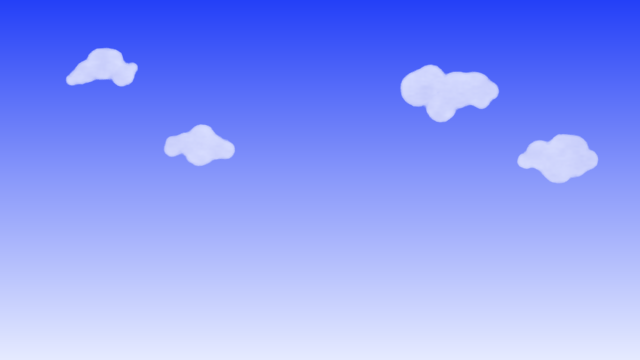
Reproduce this background procedurally as a WebGL 1 fragment shader.

```glsl
precision highp float;

uniform vec2 u_resolution;

const vec3 SKY_TOP = vec3(0.14, 0.25, 0.97);
const vec3 SKY_MIDDLE = vec3(0.54, 0.60, 0.98);
const vec3 SKY_BOTTOM = vec3(0.90, 0.92, 1.00);
const vec3 CLOUD_LIGHT = vec3(0.86, 0.88, 1.00);
const vec3 CLOUD_SHADE = vec3(0.79, 0.81, 0.98);

// Cloud lengths are in hundredths of the canvas height
const float CLOUD_UNIT = 0.01;
const float LOBE_BLEND = 1.2;
const float EDGE_WOBBLE = 0.5;
const float RIM_WIDTH = 0.8;
const float RIM_OPACITY = 0.80;
const float BODY_OPACITY = 0.97;
const float SMUDGE_SCALE = 0.28;
const vec2 STROKE_SCALE = vec2(0.5, 1.5);

float hash(vec2 p) {
  return fract(sin(dot(p, vec2(127.1, 311.7))) * 43758.55);
}

float noise(vec2 p) {
  vec2 cell = floor(p);
  vec2 f = fract(p);
  f = f * f * (3.0 - 2.0 * f);
  float low = mix(hash(cell), hash(cell + vec2(1.0, 0.0)), f.x);
  float high = mix(hash(cell + vec2(0.0, 1.0)), hash(cell + 1.0), f.x);
  return mix(low, high, f.y);
}

float fbm(vec2 p) {
  float sum = 0.0;
  float amplitude = 0.5;
  for (int i = 0; i < 4; i++) {
    sum += amplitude * noise(p);
    p = p * 2.03 + 7.1;
    amplitude *= 0.5;
  }
  return sum;
}

float smoothMin(float a, float b) {
  float h = max(LOBE_BLEND - abs(a - b), 0.0) / LOBE_BLEND;
  return min(a, b) - 0.25 * h * h * LOBE_BLEND;
}

// Each lobe holds a centre and a radius
float lobe(vec2 p, vec3 shape) {
  return length(p - shape.xy) - shape.z;
}

float cloud(vec2 p, vec3 a, vec3 b, vec3 c, vec3 d, vec3 e, vec3 f, vec3 g) {
  float dist = smoothMin(lobe(p, a), lobe(p, b));
  dist = smoothMin(dist, lobe(p, c));
  dist = smoothMin(dist, lobe(p, d));
  dist = smoothMin(dist, lobe(p, e));
  dist = smoothMin(dist, lobe(p, f));
  return smoothMin(dist, lobe(p, g));
}

vec2 cloudSpace(vec2 p, vec2 centre) {
  return (p - centre) / CLOUD_UNIT;
}

float cloudField(vec2 p) {
  float upperLeft = cloud(cloudSpace(p, vec2(0.282, 0.810)),
    vec3(-8.3, -3.2, 1.5), vec3(-6.2, -2.3, 2.2), vec3(-4.2, -0.9, 3.1),
    vec3(0.2, 1.2, 4.5), vec3(3.2, 2.3, 2.9), vec3(5.8, -1.6, 3.4),
    vec3(8.8, 0.2, 1.4));
  float lowerLeft = cloud(cloudSpace(p, vec2(0.556, 0.597)),
    vec3(-7.2, 0.0, 2.6), vec3(-7.9, -1.4, 1.9), vec3(-3.7, 0.5, 3.1),
    vec3(0.5, 1.6, 4.1), vec3(-0.2, -1.7, 4.1), vec3(4.2, -0.7, 3.4),
    vec3(7.2, -1.4, 2.5));
  float upperRight = cloud(cloudSpace(p, vec2(1.250, 0.745)),
    vec3(-8.8, 0.9, 5.0), vec3(-5.6, 3.0, 4.5), vec3(-2.5, -4.2, 4.2),
    vec3(1.9, 0.5, 5.2), vec3(6.9, 0.9, 4.7), vec3(11.1, 0.2, 2.5),
    vec3(8.8, -2.5, 2.3));
  float lowerRight = cloud(cloudSpace(p, vec2(1.549, 0.558)),
    vec3(-9.0, -0.5, 2.2), vec3(-4.9, 1.2, 4.1), vec3(1.6, 2.5, 4.5),
    vec3(4.6, 2.8, 3.8), vec3(8.6, -0.2, 2.7), vec3(0.2, -1.6, 5.1),
    vec3(5.1, -1.4, 3.5));
  return min(min(upperLeft, lowerLeft), min(upperRight, lowerRight));
}

vec3 sky(float height) {
  vec3 lower = mix(SKY_BOTTOM, SKY_MIDDLE, min(height * 2.0, 1.0));
  return mix(lower, SKY_TOP, max(height * 2.0 - 1.0, 0.0));
}

void main() {
  vec2 p = gl_FragCoord.xy / u_resolution.y;
  vec2 grain = p / CLOUD_UNIT;
  float pixel = 1.0 / (u_resolution.y * CLOUD_UNIT);

  // Cloud outline with a thin translucent rim
  float dist = cloudField(p) + EDGE_WOBBLE * (fbm(grain * 0.6) - 0.4);
  float coverage = 1.0 - smoothstep(-pixel, pixel, dist);
  float depth = smoothstep(0.0, RIM_WIDTH, -dist);
  float opacity = coverage * mix(RIM_OPACITY, BODY_OPACITY, depth);

  // Soft smudges and faint brush strokes
  float smudge = fbm(grain * SMUDGE_SCALE);
  float stroke = noise(grain * STROKE_SCALE);
  float light = clamp(0.5 + 1.2 * (smudge - 0.47) + 0.2 * (stroke - 0.5), 0.0, 1.0);
  vec3 cloudColor = mix(CLOUD_SHADE, CLOUD_LIGHT, light);

  gl_FragColor = vec4(mix(sky(p.y), cloudColor, opacity), 1.0);
}
```
